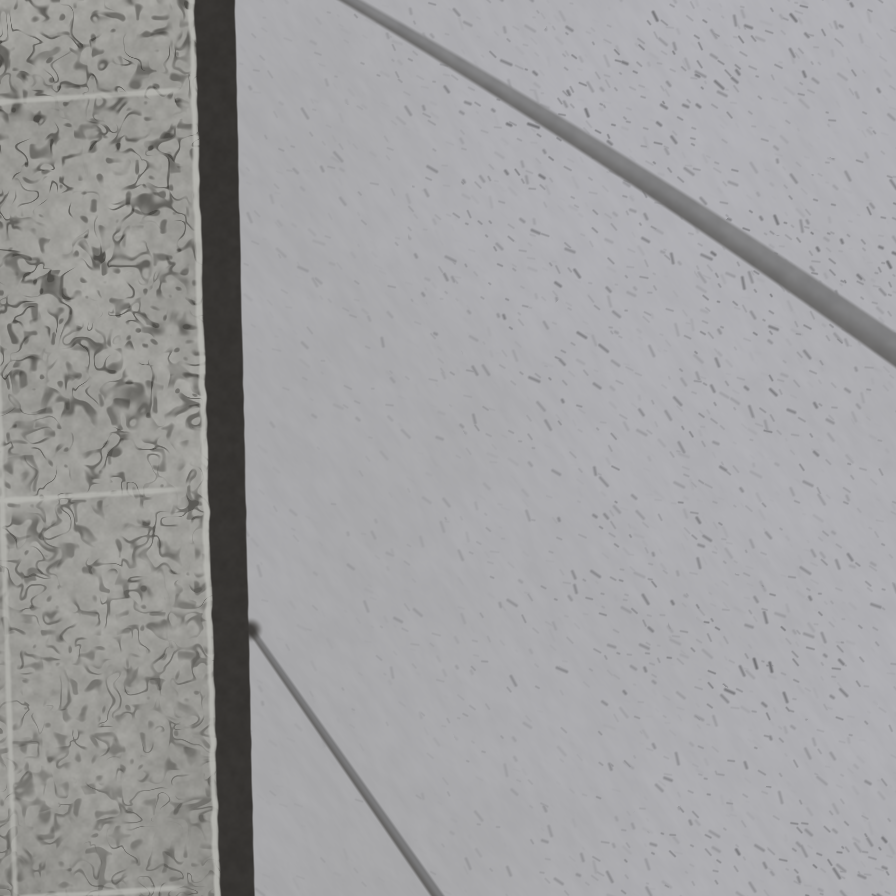
Give the GLSL for this texture, as a Shadertoy shader.

```glsl
// Pale speckled floor slabs with dark joints beside a strip of granite tiles
const vec3 SLAB_LIGHT = vec3(0.695, 0.695, 0.715);
const vec3 SLAB_SHADE = vec3(0.645, 0.645, 0.650);
const vec3 SLAB_FLECK = vec3(0.42, 0.42, 0.43);
const vec3 JOINT_GREY = vec3(0.47, 0.47, 0.475);
const vec3 JOINT_DARK = vec3(0.39, 0.385, 0.38);
const vec3 GAP_DARK = vec3(0.215, 0.207, 0.198);
const vec3 GRANITE = vec3(0.615, 0.612, 0.595);
const vec3 GRANITE_VEIN = vec3(0.29, 0.285, 0.27);
const vec3 GROUT = vec3(0.72, 0.72, 0.70);
const float TILE_PERIOD = 0.445;
const float TILE_TILT = 0.065;
const float SOFTNESS = 0.0013;

float hash(vec2 p) {
    vec3 q = fract(p.xyx * vec3(0.1031, 0.1030, 0.0973));
    q += dot(q, q.yzx + 33.33);
    return fract((q.x + q.y) * q.z);
}

float noise(vec2 p) {
    vec2 i = floor(p), f = fract(p);
    f = f * f * (3.0 - 2.0 * f);
    return mix(mix(hash(i), hash(i + vec2(1, 0)), f.x),
               mix(hash(i + vec2(0, 1)), hash(i + vec2(1, 1)), f.x), f.y);
}

float fbm(vec2 p) {
    return 0.55 * noise(p) + 0.3 * noise(p * 2.1 + 7.3) + 0.15 * noise(p * 4.3 + 3.1);
}

vec2 rotate(vec2 p, float a) {
    float c = cos(a), s = sin(a);
    return vec2(c * p.x + s * p.y, c * p.y - s * p.x);
}

// Soft band coverage for a signed distance
float cover(float d, float soft) {
    return 1.0 - smoothstep(-soft, soft, d);
}

// Scattered short dashes, one candidate per grid cell
float flecks(vec2 uv, float cells, float density, float angle) {
    vec2 p = uv * cells, home = floor(p);
    float ink = 0.0;
    for (int j = -1; j <= 1; j++)
    for (int i = -1; i <= 1; i++) {
        vec2 id = home + vec2(i, j);
        vec2 jitter = vec2(hash(id + 3.7), hash(id + 19.1));
        float turn = angle + (hash(id + 41.3) - 0.5) * 1.1;
        vec2 q = rotate(p - id - jitter, turn);
        float halfLength = mix(0.05, 0.30, hash(id + 57.9));
        q.x -= clamp(q.x, -halfLength, halfLength);
        float strength = pow(hash(id + 73.3), 1.8) * step(hash(id + 91.7), density);
        ink = max(ink, strength * cover(length(q) - 0.075, 0.085));
    }
    return ink;
}

vec3 granite(vec2 uv, float gapLeft, float soft) {
    vec2 warp = vec2(noise(uv * 55.0), noise(uv * 55.0 + 31.0)) - 0.5;
    vec2 p = uv * 78.0 + warp * 2.2;
    float vein = 1.0 - smoothstep(0.02, 0.15, abs(noise(p) - 0.5));
    vein *= smoothstep(0.25, 0.75, noise(uv * 68.0 + 13.0));
    float blot = smoothstep(0.70, 0.92, noise(uv * 105.0 + warp));
    float contrast = mix(0.62, 0.95, smoothstep(0.1, 0.75, uv.y));
    vec3 col = GRANITE + 0.10 * (fbm(uv * 95.0) - 0.5) + 0.05 * (noise(uv * 9.0) - 0.5);
    col -= 0.03 * smoothstep(0.45, 0.0, uv.y);
    col = mix(col, GRANITE_VEIN, contrast * clamp(0.75 * vein + 0.60 * blot, 0.0, 1.0));

    // Grout lines between tiles, then the pale lip along the gap
    float row = uv.y - TILE_TILT * uv.x + 0.004;
    float rowDist = abs(fract(row / TILE_PERIOD + 0.5) - 0.5) * TILE_PERIOD;
    float wobble = 0.0015 * (noise(uv * 60.0) - 0.5);
    float grout = cover(rowDist - 0.003 + wobble, soft * 1.6) * cover(uv.x - 0.200, 0.012);
    float column = abs(uv.x - 0.017 + 0.033 * uv.y);
    grout = max(grout, 0.9 * cover(column - 0.003 + wobble, soft * 1.6));
    col = mix(col, GROUT, 0.75 * grout);
    float lip = cover(abs(uv.x - gapLeft + 0.004) - 0.003 + wobble, soft * 1.5);
    return mix(col, GROUT, 0.85 * lip);
}

vec3 slab(vec2 uv, float soft) {
    float light = 0.20 + 0.55 * smoothstep(0.25, 0.85, uv.x) + 0.30 * (uv.y - 0.35);
    light += 0.5 * (fbm(uv * 4.0 + 2.0) - 0.5);
    vec3 col = mix(SLAB_SHADE, SLAB_LIGHT, clamp(light, 0.0, 1.0));
    vec2 grain = rotate(uv, -0.95);
    col += 0.028 * (fbm(grain * vec2(38.0, 110.0)) - 0.5);

    // Dashes gather toward the upper right
    float rich = smoothstep(0.25, 0.80, uv.x + 0.25 * (uv.y - 0.5));
    rich *= 0.55 + 0.8 * noise(uv * 7.0 + 5.0);
    float ink = flecks(uv, 48.0, 0.25 + 0.45 * rich, -0.85);
    ink = max(ink, 0.75 * flecks(uv + 5.3, 71.0, 0.25 + 0.4 * rich, -0.6));
    col = mix(col, SLAB_FLECK, ink * (0.22 + 0.58 * rich));

    // Wide joint, gently bowed and growing toward the right
    float x = uv.x - 0.39;
    float across = (uv.y - 1.0 + 0.58 * x + 0.10 * x * x) * 0.85;
    float halfWidth = mix(0.006, 0.0165, clamp(x / 0.61, 0.0, 1.0));
    float lowerEdge = 1.0 - smoothstep(-0.9, 0.4, across / halfWidth);
    vec3 joint = mix(JOINT_GREY + 0.03, JOINT_DARK, 0.75 * lowerEdge);
    joint += 0.05 * (fbm(uv * 60.0) - 0.5);
    col = mix(col, joint, cover(abs(across) - halfWidth, soft * 2.0));

    // Narrow joint running down from the gap
    vec2 start = vec2(0.280, 0.297);
    float side = dot(uv - start, normalize(vec2(1.425, 1.0)));
    float narrow = cover(abs(side) - mix(0.006, 0.0035, uv.y / 0.3), soft * 1.5);
    narrow *= cover(uv.y - 0.305, 0.004);
    float notch = cover(length(uv - start) - 0.009, 0.006);
    vec3 narrowTone = mix(JOINT_GREY, JOINT_DARK, smoothstep(0.002, -0.004, side));
    col = mix(col, narrowTone, narrow);
    return mix(col, GAP_DARK, 0.85 * notch);
}

void mainImage(out vec4 fragColor, in vec2 fragCoord) {
    vec2 uv = fragCoord / iResolution.xy;
    float soft = max(SOFTNESS, 0.8 / iResolution.y);
    float rough = 0.002 * (noise(vec2(uv.y * 70.0, 4.0)) - 0.5);
    float gapLeft = mix(0.246, 0.217, uv.y) + rough;
    float gapRight = mix(0.284, 0.262, uv.y) + 0.4 * rough;
    vec3 gap = GAP_DARK + 0.035 * (fbm(uv * 100.0) - 0.5);
    vec3 col = mix(gap, granite(uv, gapLeft, soft), cover(uv.x - gapLeft, soft));
    col = mix(slab(uv, soft), col, cover(uv.x - gapRight, soft));
    fragColor = vec4(col, 1.0);
}
```
